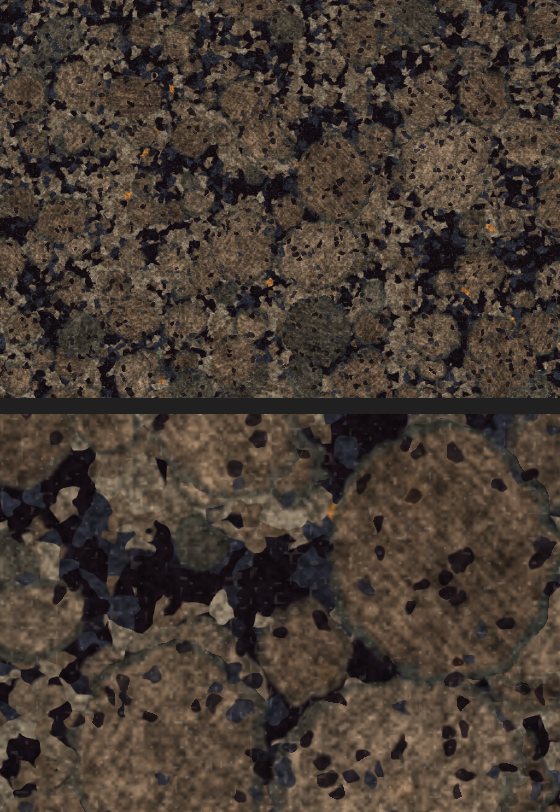
Top: the whole. Bottom: its middle third, enlarged.
Reproduce this texture procedurally as a Shadertoy shader.

```glsl
// Polished brown granite: round feldspar ovoids with greenish rims in a dark, grainy matrix.
#define GRAIN_SCALE 64.0
#define OVOID_SCALE 4.2
#define OVOID_LAYERS 3
#define RIM_WIDTH 0.013
#define MATRIX_DARK 0.53
#define SPECK_SHARE 0.25
#define BLACK_MICA vec3(0.075, 0.05, 0.07)
#define BLUE_QUARTZ vec3(0.15, 0.155, 0.19)
#define BROWN_FELDSPAR vec3(0.365, 0.29, 0.225)
#define TAN_FELDSPAR vec3(0.48, 0.43, 0.36)
#define GREEN_RIM vec3(0.19, 0.20, 0.18)
#define RUST vec3(0.62, 0.40, 0.18)

float hash(vec2 p) {
    return fract(sin(dot(p, vec2(127.1, 311.7))) * 43758.5453);
}

vec2 hash2(vec2 p) {
    return vec2(hash(p), hash(p + 57.3));
}

float noise(vec2 p) {
    vec2 i = floor(p), f = fract(p);
    f = f * f * (3.0 - 2.0 * f);
    return mix(mix(hash(i), hash(i + vec2(1, 0)), f.x),
               mix(hash(i + vec2(0, 1)), hash(i + vec2(1, 1)), f.x), f.y);
}

float fbm(vec2 p) {
    float sum = 0.0, amp = 0.53;
    for (int i = 0; i < 4; i++) {
        sum += amp * noise(p);
        p = p * 2.03 + 11.7;
        amp *= 0.5;
    }
    return sum;
}

mat2 rotation(float a) {
    return mat2(cos(a), sin(a), -sin(a), cos(a));
}

// Signed distance to the covering ovoid (x) and its seed (y); larger layers lie on top.
vec2 ovoids(vec2 p) {
    vec2 best = vec2(1.0, 0.0);
    float scale = OVOID_SCALE;
    for (int layer = 0; layer < OVOID_LAYERS; layer++) {
        vec2 g = p * scale + float(layer) * 17.3;
        vec2 cell = floor(g);
        float presence = layer == 0 ? 0.32 : 0.64;
        for (int y = -1; y <= 1; y++)
        for (int x = -1; x <= 1; x++) {
            vec2 id = cell + vec2(x, y);
            if (hash(id + 3.1) > presence) continue;
            float seed = hash(id + 8.7);
            vec2 q = rotation(seed * 6.283) * (g - id - 0.25 - 0.5 * hash2(id));
            q.y *= 1.0 + 0.35 * hash(id + 21.9);
            float d = (length(q) - mix(0.29, 0.48, hash(id + 5.3))) / scale;
            if (d < best.x) best = vec2(d, seed);
        }
        if (best.x < 0.0) break;
        scale *= 1.6;
    }
    return best;
}

// Nearest two grain cells (ids) and their distances.
vec2 grains(vec2 p, out vec2 idA, out vec2 idB) {
    vec2 cell = floor(p), d = vec2(9.0);
    idA = idB = cell;
    for (int y = -1; y <= 1; y++)
    for (int x = -1; x <= 1; x++) {
        vec2 id = cell + vec2(x, y);
        float r = length(id + hash2(id) - p);
        if (r < d.x) { d = vec2(r, d.x); idB = idA; idA = id; }
        else if (r < d.y) { d.y = r; idB = id; }
    }
    return d;
}

vec3 darkColor(vec2 id) {
    float h = hash(id + 31.7);
    return mix(BLACK_MICA, BLUE_QUARTZ, smoothstep(0.5, 0.9, h));
}

vec3 matrixColor(vec2 id, float darkShare) {
    float h = hash(id + 71.3);
    vec3 light = mix(BROWN_FELDSPAR * 0.85, TAN_FELDSPAR, hash(id + 13.9));
    light = mix(light, RUST, step(0.994, h));
    return mix(darkColor(id), light, smoothstep(-0.03, 0.03, h - darkShare));
}

void mainImage(out vec4 fragColor, in vec2 fragCoord) {
    vec2 p = fragCoord / iResolution.y;
    float pixel = 1.0 / iResolution.y;

    // Ragged outlines
    vec2 wobble = vec2(noise(p * 45.0), noise(p * 45.0 + 91.0)) - 0.5;
    vec2 fine = vec2(noise(p * 130.0), noise(p * 130.0 + 37.0)) - 0.5;
    vec2 ovoid = ovoids(p + wobble * 0.012 + fine * 0.005);
    float inside = smoothstep(0.002 + pixel, -0.002 - pixel, ovoid.x);

    // Matrix of clustered dark and light grains
    vec2 idA, idB;
    vec2 d = grains((p + wobble * 0.012 + fine * 0.006) * GRAIN_SCALE, idA, idB);
    float darkShare = MATRIX_DARK + 2.0 * (fbm(p * 13.0) - 0.5);
    float seam = 0.5 - 0.5 * smoothstep(0.0, 1.5 * pixel * GRAIN_SCALE, d.y - d.x);
    vec3 color = mix(matrixColor(idA, darkShare), matrixColor(idB, darkShare), seam);

    // Ovoid body with fibres, sometimes paler or greener
    vec2 q = rotation(ovoid.y * 19.0) * p;
    float fibre = noise(q * vec2(45.0, 230.0)) - 0.5;
    float patches = fbm(p * 28.0) - 0.5;
    float tone = fract(ovoid.y * 7.31);
    vec3 body = mix(BROWN_FELDSPAR, TAN_FELDSPAR, 0.35 * tone * tone);
    body = mix(body, GREEN_RIM, 0.6 * step(0.9, fract(ovoid.y * 23.7)));
    body *= 0.86 + 0.24 * tone + 0.4 * fibre + 0.7 * patches;

    // Greenish rim and dark specks
    float rim = smoothstep(-RIM_WIDTH, -0.3 * RIM_WIDTH, ovoid.x + wobble.x * 0.008);
    body = mix(body, GREEN_RIM, rim * mix(0.35, 0.9, fract(ovoid.y * 11.3)));
    float speck = step(hash(idA + 44.1), SPECK_SHARE) * smoothstep(0.5, 0.32, d.x);
    body = mix(body, darkColor(idA), 0.9 * speck);
    color = mix(color, body, inside * 0.9);

    // Fine crystalline sparkle
    float sparkle = 0.55 * noise(p * 170.0) + 0.45 * noise(p * 330.0 + 7.0);
    color *= 0.5 + sparkle;
    color += 0.10 * smoothstep(0.74, 0.95, noise(p * 240.0 + 53.0)) * vec3(1.0, 0.97, 0.9);
    fragColor = vec4(clamp(color, 0.0, 1.0), 1.0);
}
```
